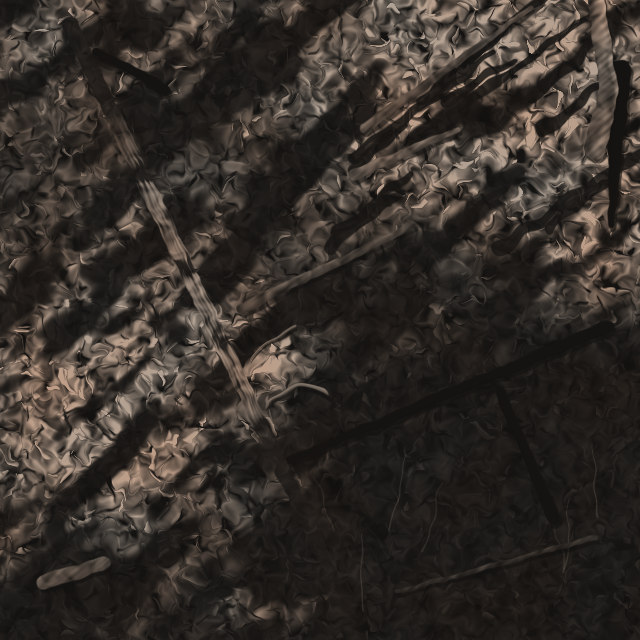
Write a three.js fragment shader that draws this texture.

```glsl
// Shadowed forest floor: leaf litter, fallen sticks and slanting bands of shade.
varying vec2 vUv;

vec2 hash2(vec2 p) {
  vec3 q = fract(p.xyx * vec3(0.1031, 0.1030, 0.0973));
  q += dot(q, q.yzx + 33.33);
  return fract((q.xx + q.yz) * q.zy);
}

float corner(vec2 cell, vec2 offset) {
  float angle = 6.2832 * hash2(cell + 50.0).x;
  return dot(vec2(cos(angle), sin(angle)), offset);
}

float gradientNoise(vec2 p) {
  vec2 i = floor(p), f = fract(p);
  vec2 u = f * f * f * (f * (f * 6.0 - 15.0) + 10.0);
  vec2 e = vec2(1.0, 0.0);
  return mix(mix(corner(i, f), corner(i + e, f - e), u.x),
             mix(corner(i + e.yx, f - e.yx), corner(i + 1.0, f - 1.0), u.x), u.y);
}

vec2 wander(vec2 p) {
  return vec2(gradientNoise(p), gradientNoise(p + 17.3));
}

float glow(vec2 p, vec2 centre, vec2 radius) {
  vec2 d = (p - centre) / radius;
  return exp(-dot(d, d));
}

// Tapered stick: x = coverage, y = position across, z = position along.
vec3 stick(vec2 p, vec2 a, vec2 b, float w0, float w1) {
  vec2 axis = b - a, d = p - a;
  float along = clamp(dot(d, axis) / dot(axis, axis), 0.0, 1.0);
  float width = mix(w0, w1, along);
  float dist = length(d - axis * along) - width;
  float across = (axis.x * d.y - axis.y * d.x) / (length(axis) * width);
  return vec3(1.0 - smoothstep(-0.0015, 0.0015, dist), across, along);
}

// Lays a stick of the given shade, dark along its lower side.
void lay(inout float tone, vec2 p, vec2 a, vec2 b, float w0, float w1, float shade) {
  vec3 s = stick(p, a, b, w0, w1);
  tone *= 1.0 - 0.6 * stick(p + vec2(-0.003, 0.006), a, b, w0, w1).x;
  tone = mix(tone, shade * (0.9 + 0.25 * s.y), s.x);
}

// Lays pointed, bent leaf scraps with dark rims over a given tone.
float scraps(vec2 p, float tone, float seed) {
  vec2 home = floor(p);
  for (int j = -1; j <= 1; j++) {
    for (int i = -1; i <= 1; i++) {
      vec2 cell = home + vec2(float(i), float(j));
      vec2 r = hash2(cell + seed), s = hash2(cell + seed + 71.0);
      float c = cos(s.x * 6.2832), n = sin(s.x * 6.2832);
      vec2 d = mat2(c, -n, n, c) * (p - cell - r);
      d.y += (s.y - 0.5) * 1.6 * d.x * d.x;
      float reach = 0.2 + 0.4 * r.y;
      float width = (0.07 + 0.17 * s.y * r.x) * (1.0 - 0.7 * min(abs(d.x) / reach, 1.0));
      float dist = length(vec2(max(abs(d.x) - reach, 0.0), d.y)) - width;
      tone *= 0.65 + 0.35 * smoothstep(0.0, 0.13, dist);
      float lit = (0.1 + 1.05 * r.x * r.x) * (1.0 + 3.0 * d.y);
      tone = mix(tone, lit, 1.0 - smoothstep(-0.04, 0.06, dist));
    }
  }
  return tone;
}

void main() {
  vec2 p = vUv;

  // Crumpled litter
  vec2 q = p + 0.012 * wander(p * 24.0);
  vec2 rough = q + 0.009 * wander(q * 58.0);
  float ridge = 1.0 - smoothstep(0.0, 0.2, abs(gradientNoise(rough * 36.0)));
  float litter = 0.4 + 0.8 * gradientNoise(rough * 31.0) + 0.3 * ridge;
  litter = scraps(rough * 29.0, litter, 3.0);
  litter = scraps(rough * 47.0 + 9.0, litter, 140.0);
  litter += 0.5 * gradientNoise(rough * 44.0) + 0.35 * gradientNoise(rough * 90.0);
  litter = max(litter + 0.06, 0.0);

  // Pools of sun cut by slanting, ragged shade
  float sun = glow(p, vec2(0.78, 0.87), vec2(0.38, 0.25))
            + 0.9 * glow(p, vec2(0.17, 0.39), vec2(0.26, 0.28))
            + 0.5 * glow(p, vec2(0.06, 0.95), vec2(0.3, 0.16))
            + 0.45 * glow(p, vec2(0.95, 0.60), vec2(0.14, 0.1))
            + 0.7 * glow(p, vec2(0.41, 0.05), vec2(0.05, 0.04))
            + 0.6 * glow(p, vec2(0.42, 0.45), vec2(0.05, 0.05));
  vec2 slant = mat2(0.77, -0.64, 0.64, 0.77) * p;
  float gaps = 1.2 * gradientNoise(slant * vec2(3.0, 15.0)) + 0.6 * gradientNoise(slant * vec2(7.0, 34.0))
             + 0.5 * gradientNoise(p * 13.0) + 0.35 * gradientNoise(rough * 32.0 + 5.0);
  float light = min(1.25 * sun, 1.0) * smoothstep(-0.2, 0.2, gaps + 0.8 * sun - 0.36);
  float tone = litter * (0.11 + 1.1 * light) + 0.015 + 0.04 * gradientNoise(q * 18.0);

  // Charred poles across the sunny corner, fine pale brush in the dark one
  for (int k = 0; k < 12; k++) {
    vec2 r = hash2(vec2(float(k), 7.0)), s = hash2(vec2(float(k), 29.0));
    vec2 start = vec2(0.42 + 0.45 * r.x, 0.58 + 0.28 * r.y);
    vec3 pole = stick(q, start, start + (0.1 + 0.2 * s.x) * vec2(0.8, 0.5 + 0.3 * s.y), 0.010, 0.004);
    tone = mix(tone, 0.02 + 0.05 * litter, 0.9 * pole.x);
    start = vec2(0.5 + 0.45 * s.x, 0.02 + 0.28 * s.y);
    tone += 0.2 * r.y * stick(q, start, start + 0.09 * vec2(r.x - 0.6, 0.4 + r.y), 0.0015, 0.0005).x;
  }
  vec2 straight = mix(p, rough, 0.25);
  lay(tone, straight, vec2(0.45, 0.28), vec2(0.95, 0.49), 0.006, 0.010, 0.02);
  lay(tone, straight, vec2(0.78, 0.39), vec2(0.866, 0.19), 0.007, 0.010, 0.02);
  lay(tone, straight, vec2(0.15, 0.92), vec2(0.26, 0.86), 0.006, 0.008, 0.02);
  lay(tone, straight, vec2(0.97, 0.89), vec2(0.955, 0.65), 0.018, 0.005, 0.02);

  // Long fallen log, sunlit in its middle
  vec3 fallen = stick(straight, vec2(0.11, 0.96), vec2(0.525, 0.09), 0.013, 0.011);
  float grain = gradientNoise(vec2(fallen.y * 3.0, fallen.z * 18.0)) + gradientNoise(rough * 60.0);
  float exposed = smoothstep(0.12, 0.3, fallen.z) * (1.0 - smoothstep(0.66, 0.76, fallen.z));
  exposed *= smoothstep(-0.3, 0.0, gradientNoise(vec2(fallen.z * 17.0, 4.0)) + 0.3 * grain);
  tone = mix(tone, 0.05 + 0.1 * litter + exposed * (0.5 + 0.5 * grain + 0.1 * fallen.y), fallen.x);

  // Pale branches and curled twigs
  float bark = 0.85 + 0.8 * gradientNoise(rough * 55.0) + 0.6 * gradientNoise(slant * vec2(20.0, 150.0));
  lay(tone, straight, vec2(0.378, 0.518), vec2(0.645, 0.648), 0.008, 0.005, 0.45 * bark);
  lay(tone, straight, vec2(0.553, 0.727), vec2(0.716, 0.798), 0.009, 0.004, 0.6 * bark);
  lay(tone, straight, vec2(0.57, 0.80), vec2(0.83, 0.987), 0.008, 0.004, 0.5 * bark);
  lay(tone, straight, vec2(0.62, 0.075), vec2(0.93, 0.16), 0.003, 0.004, 0.26 * bark);
  lay(tone, straight, vec2(0.07, 0.09), vec2(0.163, 0.12), 0.012, 0.010, 0.5 * bark);
  lay(tone, straight, vec2(0.927, 1.02), vec2(0.952, 0.86), 0.012, 0.015, 0.75 * bark);
  lay(tone, straight, vec2(0.952, 0.86), vec2(0.93, 0.77), 0.014, 0.018, 0.65 * bark);
  vec2 curl = q + vec2(0.0, 8.0 * (p.x - 0.47) * (p.x - 0.47));
  lay(tone, curl, vec2(0.42, 0.388), vec2(0.508, 0.4), 0.002, 0.003, 0.75);
  lay(tone, curl, vec2(0.39, 0.49), vec2(0.463, 0.486), 0.002, 0.002, 0.65);

  // Charcoal to dry-leaf tan, with rusty drifts
  vec3 colour = mix(vec3(0.07, 0.065, 0.06), vec3(0.66, 0.575, 0.51), clamp(tone, 0.0, 1.1));
  colour *= 1.0 + 0.14 * gradientNoise(p * 9.0) * vec3(0.6, -0.2, -0.7);
  gl_FragColor = vec4(colour, 1.0);
}
```
